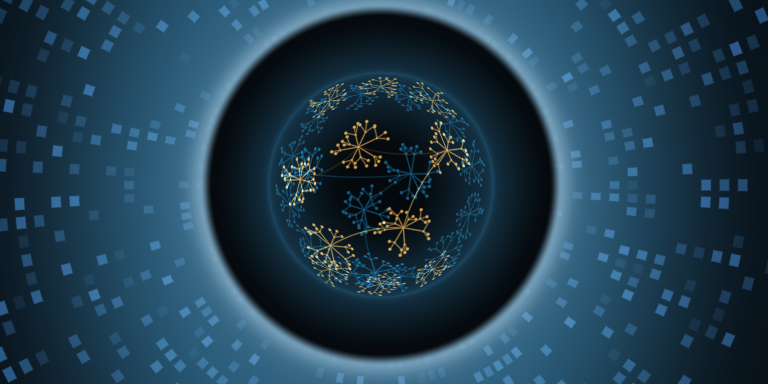
Give the GLSL for this background, as a Shadertoy shader.

```glsl
const float TAU = 6.2831853;
const float DISC_RADIUS = 0.457;
const float GLOBE_RADIUS = 0.292;

float hash(vec2 p) {
    vec3 h = fract(p.xyx * vec3(0.1031, 0.1030, 0.0973));
    h += dot(h, h.yzx + 33.33);
    return fract((h.x + h.y) * h.z);
}

vec2 direction(float angle) {
    return vec2(cos(angle), sin(angle));
}

float cornerSlope(vec2 cell, vec2 offset) {
    return dot(direction(TAU * hash(cell)), offset);
}

float gradientNoise(vec2 p) {
    vec2 i = floor(p), f = fract(p);
    vec2 u = f * f * f * (f * (f * 6.0 - 15.0) + 10.0);
    vec2 e = vec2(1.0, 0.0);
    return mix(mix(cornerSlope(i, f), cornerSlope(i + e, f - e), u.x),
               mix(cornerSlope(i + e.yx, f - e.yx), cornerSlope(i + 1.0, f - 1.0), u.x), u.y);
}

float fill(float dist, float soft) {
    return 1.0 - smoothstep(-soft, soft, dist);
}

// Distance to a line from a to b, bowed sideways by bend
float bowedLine(vec2 p, vec2 a, vec2 b, float bend) {
    vec2 ab = b - a;
    float t = clamp(dot(p - a, ab) / dot(ab, ab), 0.0, 1.0);
    vec2 side = normalize(vec2(ab.y, -ab.x));
    return length(p - a - ab * t - side * bend * 4.0 * t * (1.0 - t));
}

// Hub with forked arms, foreshortened towards the rim of the globe
float cluster(vec2 p, vec2 hub, float size, float seed, float soft) {
    vec2 d = p - hub;
    if (length(d) > size * 1.15) return 0.0;
    float r = length(hub);
    vec2 outward = hub / max(r, 0.001);
    d += outward * dot(d, outward) * (inversesqrt(max(1.0 - r * r, 0.2)) - 1.0);
    d /= size;
    soft /= size;
    float thin = 0.006 / size, bead = 0.015 / size;
    float light = fill(length(d) - bead, soft);
    for (int i = 0; i < 8; i++) {
        float arm = float(i);
        float angle = TAU * (arm + 0.8 * hash(vec2(arm, seed))) / 8.0;
        vec2 joint = direction(angle) * mix(0.3, 0.68, hash(vec2(seed, arm + 20.0)));
        light = max(light, 0.8 * fill(bowedLine(d, vec2(0), joint, 0.0) - thin, soft));
        light = max(light, fill(length(d - joint) - bead * 0.8, soft));
        for (int j = -1; j <= 1; j++) {
            float k = hash(vec2(arm * 3.0 + float(j), seed + 40.0));
            vec2 tip = joint + direction(angle + float(j) * 0.9 + k - 0.5) * mix(0.16, 0.38, k);
            light = max(light, 0.65 * fill(bowedLine(d, joint, tip, 0.0) - thin, soft));
            light = max(light, fill(length(d - tip) - bead, soft));
        }
    }
    return light;
}

// Gold and blue networks, in units of the globe radius
vec3 network(vec2 p, float soft) {
    vec2 goldHubs[5] = vec2[](vec2(-0.72, 0.05), vec2(-0.20, 0.34), vec2(0.59, 0.31),
                              vec2(0.20, -0.38), vec2(-0.45, -0.54));
    vec2 blueHubs[4] = vec2[](vec2(-0.65, 0.10), vec2(0.27, 0.10),
                              vec2(-0.15, -0.22), vec2(-0.05, -0.78));
    float gold = 0.0, blue = 0.0;
    for (int i = 0; i < 5; i++) {
        gold = max(gold, cluster(p, goldHubs[i], 0.29, float(i) + 1.0, soft));
        if (i < 4) {
            float link = fill(bowedLine(p, goldHubs[i], goldHubs[i + 1], 0.05) - 0.005, soft);
            gold = max(gold, link * (i < 2 ? 0.2 : 0.75));
            blue = max(blue, cluster(p, blueHubs[i], 0.29, float(i) + 9.0, soft));
        }
        if (i < 3)
            blue = max(blue, 0.5 * fill(bowedLine(p, blueHubs[i], blueHubs[i + 1], 0.03) - 0.005, soft));
    }
    // Clusters along the rim
    for (int i = 0; i < 6; i++) {
        float s = i < 3 ? 1.0 : -1.0;
        vec2 hub = 0.88 * direction(s * TAU / 4.0 + 0.55 * float(i % 3 - 1));
        gold = max(gold, 0.65 * cluster(p, hub, 0.25, float(i) + 15.0, soft));
    }
    for (int i = 0; i < 12; i++) {
        vec2 hub = 0.83 * direction(TAU * (float(i) + 0.4) / 12.0);
        blue = max(blue, 0.65 * cluster(p, hub, 0.24, float(i) + 25.0, soft));
    }
    return gold * vec3(0.80, 0.57, 0.23) + blue * vec3(0.07, 0.32, 0.46);
}

void mainImage(out vec4 fragColor, in vec2 fragCoord) {
    float pixel = 1.0 / iResolution.y;
    vec2 p = (fragCoord - 0.5 * iResolution.xy) * pixel + vec2(0.008, -0.018);
    float r = length(p);

    // Blue backdrop fading to dark sides
    float fade = smoothstep(0.45, 1.10, length((p + vec2(0.03, 0.02)) * vec2(1.0, 0.75)));
    vec3 color = mix(vec3(0.16, 0.36, 0.48), vec3(0.03, 0.07, 0.10), fade);

    // Tiles on concentric rings
    vec2 grid = vec2((r - 0.513) / 0.0477, atan(p.y, p.x) / TAU * 120.0);
    vec2 cell = floor(grid + 0.5);
    vec2 local = abs(grid - cell) * vec2(0.0477, r * TAU / 120.0);
    vec2 edge = local - vec2(0.0125, r * 0.0165);
    cell.y = mod(cell.y, 120.0);
    float ringRadius = 0.513 + cell.x * 0.0477;
    float clump = gradientNoise(direction(cell.y * TAU / 120.0) * ringRadius * 6.0 + 17.0);
    float present = step(hash(cell + 70.0), 0.38 + 0.5 * clump);
    float tile = fill(max(edge.x, edge.y), pixel) * present;
    vec3 tileColor = mix(vec3(0.30, 0.56, 0.76), vec3(0.17, 0.36, 0.56), fade);
    color = mix(color, tileColor, tile * mix(0.15, 0.95, hash(cell + 130.0)));

    // Pale halo around the disc
    float away = max(r - DISC_RADIUS - 0.008, 0.0);
    float halo = 0.5 * exp(-away * away / 0.0012) + 0.4 * exp(-away / 0.075);
    color = mix(color, vec3(0.49, 0.65, 0.75), halo);

    // Dark disc, lit around the globe
    float lit = (1.0 - smoothstep(0.27, 0.45, r)) * smoothstep(0.08, 0.30, r);
    vec3 disc = mix(vec3(0.015, 0.035, 0.05), vec3(0.075, 0.18, 0.245), lit);
    disc += vec3(0.03, 0.10, 0.14) * exp(-abs(r - GLOBE_RADIUS) / 0.007);
    if (r < GLOBE_RADIUS + pixel)
        disc += network(p / GLOBE_RADIUS, pixel / GLOBE_RADIUS) * fill(r - GLOBE_RADIUS, pixel);
    color = mix(disc, color, smoothstep(DISC_RADIUS - 0.018, DISC_RADIUS + 0.014, r));

    fragColor = vec4(color, 1.0);
}
```
